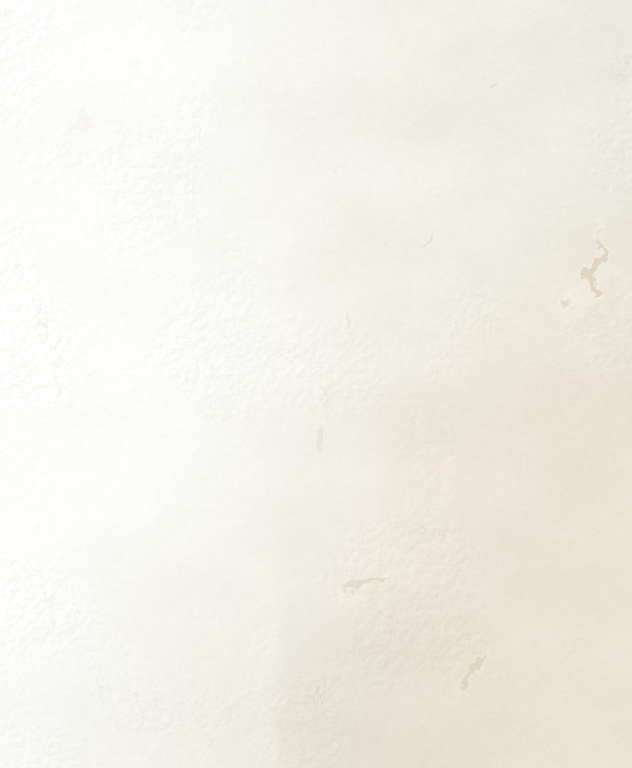
Write a WebGL 2 fragment shader that draws this texture.

```glsl
#version 300 es
precision highp float;
// Pale weathered plaster wall with soft warm staining, fine relief and small chips.
uniform vec2 u_resolution;
out vec4 fragColor;

float hash(vec2 p) {
  vec3 q = fract(vec3(p.xyx) * 0.1031);
  q += dot(q, q.yzx + 33.33);
  return fract((q.x + q.y) * q.z);
}

float noise(vec2 p) {
  vec2 cell = floor(p), f = fract(p);
  f = f * f * (3.0 - 2.0 * f);
  float low = mix(hash(cell), hash(cell + vec2(1, 0)), f.x);
  float high = mix(hash(cell + vec2(0, 1)), hash(cell + vec2(1, 1)), f.x);
  return mix(low, high, f.y);
}

float fbm(vec2 p) {
  float sum = 0.0, amp = 0.5;
  for (int i = 0; i < 5; i++) {
    sum += amp * noise(p);
    p = mat2(1.6, 1.2, -1.2, 1.6) * p + 17.3;
    amp *= 0.5;
  }
  return sum;
}

// Broad wash: white at the left, grey-green at upper right, peach at lower right.
vec3 wash(vec2 uv, float stain) {
  vec3 white = vec3(0.990, 0.990, 0.982);
  vec3 cream = vec3(0.956, 0.950, 0.916);
  vec3 sage = vec3(0.915, 0.913, 0.866);
  vec3 peach = vec3(0.917, 0.884, 0.826);
  float wobble = (stain - 0.48) * 0.36;
  float shade = uv.x + 0.3 * (0.55 - uv.y) + wobble;
  vec3 deep = mix(peach, sage, smoothstep(0.42, 0.78, uv.y + wobble));
  vec3 col = mix(white, cream, smoothstep(0.12, 0.58, shade));
  col = mix(col, deep, smoothstep(0.48, 0.94, shade));
  float foot = smoothstep(0.34, 0.0, uv.y + wobble);
  return col - vec3(0.016, 0.017, 0.022) * foot * smoothstep(1.0, 0.4, uv.x);
}

// Old repair coat with a vertical left edge, fading upward.
float repairCoat(vec2 uv, float stain) {
  float edge = smoothstep(0.435, 0.47, uv.x + (stain - 0.48) * 0.1);
  float top = smoothstep(0.38, 0.18, uv.y + (stain - 0.48) * 0.3);
  return edge * top * smoothstep(0.85, 0.45, uv.x);
}

// Slope of the surface, lit from the upper left.
float relief(vec2 p, float scale, float reach) {
  vec2 toLight = vec2(-0.7, 0.7) * reach;
  return fbm((p + toLight) * scale) - fbm((p - toLight) * scale);
}

// Thin broken cracks along the contour of a noise field.
float crack(vec2 p, float width) {
  float field = abs(fbm(p * vec2(15.0, 8.0) + 41.0) - 0.5);
  return smoothstep(width, 0.0, field) * smoothstep(0.4, 0.6, noise(p * 30.0));
}

// Scattered ragged flakes: x is exposed base, y is the raised pale rim.
vec2 chips(vec2 p, float cells, float rarity, float soft) {
  vec2 home = floor(p * cells), result = vec2(0);
  vec2 ragged = vec2(fbm(p * 42.0), fbm(p * 42.0 + 71.0)) - 0.48;
  for (int j = -1; j <= 1; j++) {
    for (int i = -1; i <= 1; i++) {
      vec2 id = home + vec2(i, j);
      float present = step(rarity, hash(id + 5.7));
      vec2 center = (id + 0.2 + 0.6 * vec2(hash(id + 11.0), hash(id + 23.0))) / cells;
      float angle = 0.2 + 1.2 * hash(id + 37.0);
      float size = mix(0.07, 0.26, pow(hash(id + 53.0), 2.0)) / cells;
      vec2 q = p - center + ragged * size * 1.8;
      q = mat2(cos(angle), -sin(angle), sin(angle), cos(angle)) * q;
      float d = (length(q / vec2(1.0, 0.22)) - size) * 0.25;
      float inside = smoothstep(soft, -soft, d);
      float rim = smoothstep(size * 0.3, 0.0, abs(d)) * (1.0 - inside);
      result = max(result, present * vec2(inside, rim));
    }
  }
  return result;
}

void main() {
  vec2 uv = gl_FragCoord.xy / u_resolution;
  vec2 p = gl_FragCoord.xy / u_resolution.y;
  float pixel = 1.0 / u_resolution.y;

  // Large tones and cloudy mottling
  float stain = fbm(p * 4.0 + 3.0);
  float dark = smoothstep(0.2, 0.7, uv.x);
  vec3 col = wash(uv, stain);
  col -= vec3(0.022, 0.023, 0.025) * repairCoat(uv, stain);
  float mottle = fbm(p * vec2(8.0, 13.0) + 29.0) - 0.48;
  col += vec3(0.9, 1.0, 1.2) * mottle * mix(0.022, 0.046, dark);

  // Trowel texture and locally flaking relief
  float flaking = smoothstep(0.5, 0.66, fbm(p * 5.5 + 83.0));
  col += relief(p, 70.0, 0.0015) * 0.028;
  col += relief(p, 150.0, 0.0013) * 0.075 * flaking;
  col += (noise(p * vec2(230.0, 400.0)) - 0.5) * 0.014;
  col -= vec3(0.036, 0.037, 0.044) * crack(p, 0.008) * flaking;

  // Chips show most on the darker side
  float worn = mix(0.12, 0.9, smoothstep(0.4, 0.68, uv.x));
  vec2 chip = chips(p, 5.5, 0.85, pixel) + 0.6 * chips(p + 7.0, 15.0, 0.92, pixel);
  chip = min(chip, 1.0) * worn;
  col += vec3(0.02, 0.02, 0.018) * chip.y;
  col = mix(col, vec3(0.860, 0.818, 0.735), chip.x * 0.85);

  fragColor = vec4(clamp(col, 0.0, 1.0), 1.0);
}
```
